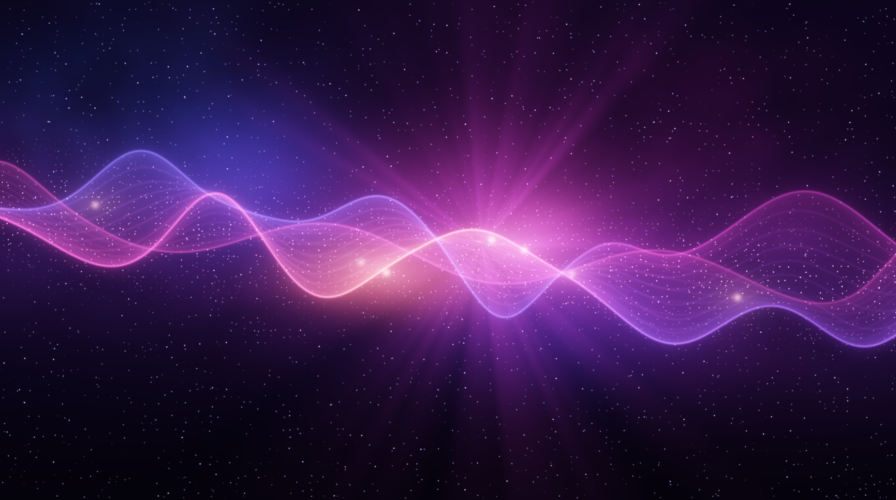
Reproduce this background procedurally as a Shadertoy shader.

```glsl
// Glowing translucent ribbons weaving across a starry violet nebula.

float hash(vec2 p) {
    vec3 q = fract(p.xyx * vec3(.1031, .1030, .0973));
    q += dot(q, q.yzx + 33.33);
    return fract((q.x + q.y) * q.z);
}

float noise(vec2 p) {
    vec2 i = floor(p), f = fract(p);
    f = f * f * (3. - 2. * f);
    return mix(mix(hash(i), hash(i + vec2(1, 0)), f.x),
               mix(hash(i + vec2(0, 1)), hash(i + 1.), f.x), f.y);
}

float fbm(vec2 p) {
    float sum = 0., amp = .5;
    for (int i = 0; i < 4; i++) {
        sum += amp * noise(p);
        p = mat2(1.6, 1.2, -1.2, 1.6) * p + 7.3;
        amp *= .5;
    }
    return sum;
}

float bump(float x, float center, float width) {
    x = (x - center) / width;
    return exp(-x * x);
}

// Elliptical soft light
float glow(vec2 p, vec2 center, vec2 size) {
    p = (p - center) / size;
    return exp(-dot(p, p));
}

float axis(float x) { return .582 - .13 * x + .025 * x * x; }

// Heights of the three guiding strands
vec3 strands(float x) {
    float a = .15 * bump(x, .285, .13) + .04 * bump(x, .5, .12) + .11 * bump(x, .76, .13)
            - .115 * bump(x, 1., .1) + .05 * bump(x, 1.22, .09) + .18 * bump(x, 1.61, .2);
    float b = -.09 * bump(x, .22, .17) + .11 * bump(x, .43, .11) - .105 * bump(x, .64, .13)
            + .06 * bump(x, .95, .12) - .14 * bump(x, 1.34, .16) - .125 * bump(x, 1.72, .14);
    float c = .045 * sin(9.5 * x + 1.6) + .05 * bump(x, 0., .1) + .09 * bump(x, 1.83, .1);
    return axis(x) + vec3(a, b, c);
}

// Veil between two edges, brightest beside them, with fine threads inside
vec3 ribbon(vec2 p, vec2 edge, vec2 next, vec3 colorA, vec3 colorB, float px) {
    float lo = min(edge.x, edge.y), hi = max(edge.x, edge.y);
    float inside = smoothstep(-px, px, p.y - lo) * smoothstep(-px, px, hi - p.y);
    float across = clamp((p.y - edge.x) / (edge.y - edge.x + (edge.y < edge.x ? -.001 : .001)), 0., 1.);
    float rim = exp(-max(min(p.y - lo, hi - p.y), 0.) / .025);
    vec3 light = mix(colorA, colorB, across) * inside * (.17 + .3 * rim);
    for (int i = 0; i < 8; i++) {
        float t = float(i) / 7.;
        float ripple = .03 * t * (1. - t) * sin(14. * p.x + 5. * t);
        float slope = (mix(next.x, next.y, t) - mix(edge.x, edge.y, t)) / .002;
        float d = abs(p.y - mix(edge.x, edge.y, t) - ripple) / sqrt(1. + slope * slope);
        float outer = i == 0 || i == 7 ? 1. : .17;
        float width = max(.0024, .7 * px);
        light += mix(colorA, colorB, t) * outer * (.75 * exp(-d * d / (width * width)) + .22 * exp(-d / .011));
    }
    return light;
}

// One randomly placed star per sparse grid cell
float stars(vec2 p, float cells, float density, float px) {
    vec2 id = floor(p * cells);
    vec2 offset = .25 + .5 * vec2(hash(id + 11.), hash(id + 47.));
    float d = length(fract(p * cells) - offset) / cells;
    float size = max(.0016, .6 * px);
    return step(1. - density, hash(id)) * hash(id + 83.) * exp(-d * d / (size * size));
}

void mainImage(out vec4 fragColor, in vec2 fragCoord) {
    float px = 1. / iResolution.y;
    vec2 p = fragCoord / iResolution.xy * vec2(1.786, 1.);
    float band = p.y - axis(p.x);
    float cloud = fbm(p * 5.);

    // Dark sky and nebula
    vec3 col = vec3(.024, .012, .07) * (.5 + .7 * smoothstep(0., .35, p.y));
    col += vec3(.02, .09, .25) * cloud * glow(p, vec2(.25, .76), vec2(.36, .24));
    col += vec3(.16, .02, .12) * cloud * glow(p, vec2(1.3, .72), vec2(.5, .35));
    col += vec3(.15, .05, .23) * (.4 + cloud) * exp(-band * band / .032);
    col += vec3(.13, .13, .6) * glow(p, vec2(.49, .64), vec2(.17, .13));
    col += vec3(.1, .06, .35) * glow(p, vec2(1.12, .38), vec2(.25, .13));

    // Central light and its rays
    vec2 core = p - vec2(.96, .51);
    float r = length(core);
    float beam = noise(core / max(r, .001) * 5. + 3.);
    beam *= .5 + noise(core / max(r, .001) * 14.);
    col += vec3(.42, .09, .4) * beam * exp(-r / .24);
    col += vec3(.55, .12, .42) * glow(p, vec2(.97, .54), vec2(.25, .16));
    col += vec3(.75, .2, .5) * glow(p, vec2(1.06, .53), vec2(.11, .07));
    col += vec3(.85, .28, .16) * glow(p, vec2(.78, .45), vec2(.17, .065));

    // Ribbons, warmer toward the core and swapping hue on the right
    float swap = smoothstep(1.05, 1.3, p.x);
    float heat = bump(p.x, .84, .25);
    vec3 violet = vec3(.36, .27, 1.), pink = vec3(.95, .22, .65);
    vec3 colorA = mix(violet, vec3(.72, .16, .62), swap);
    vec3 colorB = mix(mix(pink, vec3(1., .4, .32), heat), vec3(.48, .25, 1.), swap);
    vec3 s = strands(p.x), n = strands(p.x + .002);
    float fade = mix(.85, 1.2, heat) - .3 * bump(p.x, 1.6, .2);
    col += fade * ribbon(p, s.xy, n.xy, colorA, colorB, px);
    col += .6 * fade * ribbon(p, s.yz, n.yz, colorB, pink, px);

    // Hot spots: position and strength
    vec3 spots[7] = vec3[7](vec3(.19, .59, .5), vec3(.77, .455, .9), vec3(.72, .475, .5),
        vec3(.98, .52, 1.), vec3(1.045, .5, .8), vec3(1.14, .452, .5), vec3(1.47, .405, .6));
    for (int i = 0; i < 7; i++) {
        vec2 d = p - spots[i].xy;
        float spark = 1.6 * exp(-dot(d, d) / .00005) + .6 * exp(-length(d * vec2(.6, 1.)) / .022);
        col += spots[i].z * spark * vec3(1., .62, .6);
    }

    // Stars everywhere, dust along the ribbons
    col += vec3(.6, .55, .85) * (stars(p, 34., .3, px) + .5 * stars(p + 5., 75., .22, px));
    col += vec3(1., .55, .75) * stars(p + 9., 95., .4, px) * exp(-band * band / .008);

    fragColor = vec4(1. - exp(-1.25 * col), 1.);
}
```
